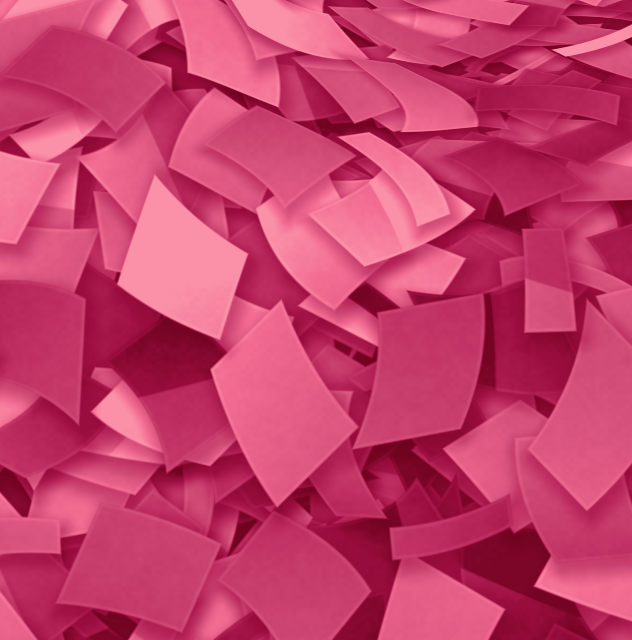
Give the GLSL for this texture, as a WebGL 2 fragment shader.

```glsl
#version 300 es
precision highp float;
// Heap of overlapping pink paper confetti with soft shadows and curled scraps

#define LAYERS 9
#define CELL 0.24
#define JITTER 0.35
#define HALF_LENGTH 0.112
#define HALF_WIDTH 0.080
#define EDGE_BLUR 0.0022
#define SHADOW_SOFT 0.032
#define SHADOW_DEPTH 0.42
#define TOP_FLATTEN 1.9
#define TONE_SPREAD 0.46
#define GRAIN 0.030

uniform vec2 u_resolution;
out vec4 fragColor;

float hash(vec2 p) {
    return fract(sin(dot(p, vec2(127.1, 311.7))) * 43758.5453);
}

float noise(vec2 p) {
    vec2 i = floor(p), f = fract(p);
    f = f * f * (3.0 - 2.0 * f);
    return mix(mix(hash(i), hash(i + vec2(1, 0)), f.x),
               mix(hash(i + vec2(0, 1)), hash(i + vec2(1, 1)), f.x), f.y);
}

// Tone 0..1 to colour, from deep crimson to pale rose
vec3 paperColour(float tone) {
    vec3 c = vec3(0.43, 0.01, 0.12);
    c = mix(c, vec3(0.60, 0.05, 0.24), smoothstep(0.00, 0.16, tone));
    c = mix(c, vec3(0.73, 0.16, 0.36), clamp((tone - 0.16) / 0.20, 0.0, 1.0));
    c = mix(c, vec3(0.82, 0.30, 0.47), clamp((tone - 0.36) / 0.22, 0.0, 1.0));
    c = mix(c, vec3(0.95, 0.42, 0.57), clamp((tone - 0.58) / 0.23, 0.0, 1.0));
    return mix(c, vec3(0.98, 0.57, 0.66), clamp((tone - 0.81) / 0.17, 0.0, 1.0));
}

// Position inside a scrap after shear, taper and curl
vec2 scrapSpace(vec2 p, float angle, vec3 bend) {
    float s = sin(angle), c = cos(angle);
    p = vec2(c * p.x + s * p.y, c * p.y - s * p.x);
    p.x += bend.x * p.y;
    p.y *= 1.0 + bend.y * p.x;
    p.y += bend.z * p.x * p.x;
    return p;
}

float boxDistance(vec2 p, vec2 halfSize) {
    vec2 d = abs(p) - halfSize;
    return length(max(d, 0.0)) + min(max(d.x, d.y), 0.0);
}

void main() {
    vec2 uv = gl_FragCoord.xy / u_resolution;
    vec2 p = gl_FragCoord.xy / u_resolution.y;

    // The far part of the heap is seen at a low angle, most of all on the right
    float far = max(uv.y - 0.52, 0.0);
    vec2 q = p;
    q.y += far * far * TOP_FLATTEN * mix(0.2, 1.0, smoothstep(0.25, 0.7, uv.x));

    float light = 0.20 * (uv.y - 0.5) - 0.22 * (uv.x - 0.45);
    float grain = noise(p * 150.0) + noise(p * 55.0) - 1.0;
    float tone = 0.10 + 0.1 * noise(p * 9.0);

    // Paint scraps from the bottom of the heap upward
    for (int layer = 0; layer < LAYERS; layer++) {
        float height = float(layer) / float(LAYERS - 1);
        vec2 shift = vec2(hash(vec2(layer, 3.7)), hash(vec2(layer, 8.1))) * 5.0;
        vec2 home = floor(q / CELL + shift);

        for (int j = -1; j <= 1; j++)
        for (int i = -1; i <= 1; i++) {
            vec2 id = home + vec2(i, j);
            vec2 seed = id + float(layer) * vec2(17.3, 41.9);
            vec4 r = vec4(hash(seed), hash(seed + 5.3), hash(seed + 11.7), hash(seed + 23.1));
            vec4 k = vec4(hash(seed + 31.9), hash(seed + 43.3), hash(seed + 57.1), hash(seed + 71.7));

            vec2 centre = (id + 0.5 + (r.xy - 0.5) * 2.0 * JITTER - shift) * CELL;
            vec2 local = q - centre;
            float angle = r.z * 6.2832;
            vec3 bend = vec3((k.x - 0.5) * 0.9, (k.y - 0.5) * 4.0, (k.z - 0.5) * 5.0);

            // Some scraps stand nearly on edge and show as slivers
            float tilt = mix(0.18, 1.0, smoothstep(0.0, 0.45, r.w));
            tilt *= 1.0 - 0.45 * smoothstep(0.75, 1.1, centre.y) * smoothstep(0.3, 0.7, centre.x);
            vec2 halfSize = vec2(HALF_LENGTH * mix(0.75, 1.1, k.w), HALF_WIDTH * tilt);

            vec2 s = scrapSpace(local, angle, bend);
            float d = boxDistance(s, halfSize);
            float dShadow = boxDistance(scrapSpace(local + vec2(-0.007, 0.013), angle, bend), halfSize);

            // Shadow on what lies below
            tone *= 1.0 - SHADOW_DEPTH * smoothstep(SHADOW_SOFT, -0.012, dShadow);

            // Shade across the curl, with a darker facet on folded scraps
            float t = mix(0.38, 0.68, height) + (fract(k.x * 7.3 + r.w) - 0.5) * 2.0 * TONE_SPREAD * 0.85;
            t += light + (k.z - 0.5) * 2.6 * s.x + (k.y - 0.5) * 1.6 * s.y;
            float fold = smoothstep(-0.003, 0.003, s.x - (k.w - 0.5) * 0.1 - s.y * 0.4);
            t -= 0.22 * fold * step(0.76, k.y);
            t += 0.07 * smoothstep(0.005, 0.0, abs(d + 0.003));
            t += GRAIN * grain;

            tone = mix(tone, clamp(t, 0.06, 1.0), smoothstep(EDGE_BLUR, -EDGE_BLUR, d));
        }
    }

    fragColor = vec4(paperColour(clamp(tone, 0.0, 1.0)), 1.0);
}
```
